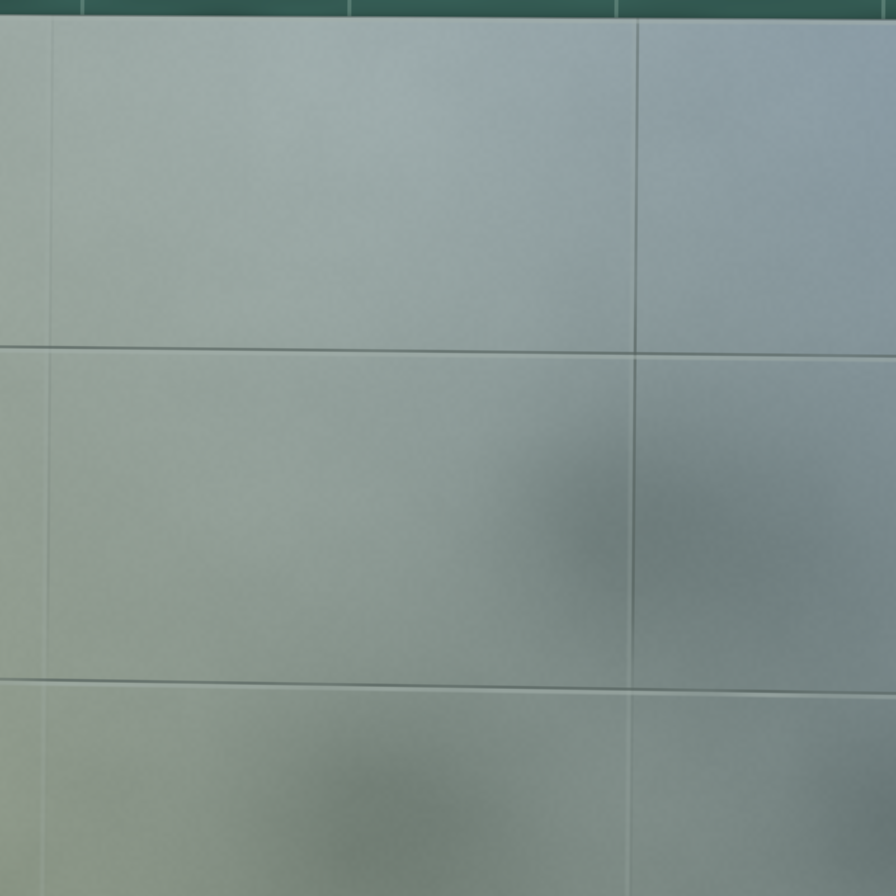
Write a Shadertoy shader that draws this texture.

```glsl
const vec2 TILE = vec2(0.653, 0.371);         // tile pitch
const vec2 TILE_ORIGIN = vec2(0.055, 0.242);  // a crossing of two joints
const float BAND_EDGE = 0.984;                // where the green border starts
const float BAND_PITCH = 0.298;
const float BAND_OFFSET = 0.088;
const float JOINT_HALF = 0.0016;              // half width of the dark joint
const float LIP_HALF = 0.0024;                // half width of the pale bevel
const float LEAN = 0.008;
const float MOTTLE = 0.014;
const float GRAIN = 0.010;

const vec3 TOP_LEFT = vec3(0.610, 0.660, 0.640);
const vec3 TOP_RIGHT = vec3(0.545, 0.615, 0.655);
const vec3 BOTTOM_LEFT = vec3(0.540, 0.585, 0.520);
const vec3 BOTTOM_RIGHT = vec3(0.465, 0.520, 0.515);
const vec3 BAND_COLOR = vec3(0.200, 0.350, 0.320);
const vec3 BAND_GROUT = vec3(0.400, 0.540, 0.500);
const vec3 JOINT_COLOR = vec3(0.340, 0.390, 0.375);
const vec3 LIP_COLOR = vec3(0.640, 0.690, 0.670);

// Soft patches of light and shade: centre, radius, brightness
const int PATCHES = 6;
const vec4 PATCH[PATCHES] = vec4[PATCHES](
    vec4(0.40, 0.86, 0.32, 0.035),
    vec4(0.67, 0.41, 0.13, -0.060),
    vec4(0.84, 0.39, 0.17, -0.060),
    vec4(0.43, 0.08, 0.15, -0.075),
    vec4(1.00, 0.08, 0.13, -0.060),
    vec4(0.28, 0.46, 0.20, 0.015));

float hash(vec2 p) {
    vec3 q = fract(p.xyx * 0.1031);
    q += dot(q, q.yzx + 33.33);
    return fract((q.x + q.y) * q.z);
}

float noise(vec2 p) {
    vec2 i = floor(p), f = fract(p);
    f = f * f * (3.0 - 2.0 * f);
    return mix(mix(hash(i), hash(i + vec2(1, 0)), f.x),
               mix(hash(i + vec2(0, 1)), hash(i + vec2(1, 1)), f.x), f.y);
}

// Soft line of the given half width around distance zero
float line(float d, float halfWidth, float blur) {
    return 1.0 - smoothstep(halfWidth - blur, halfWidth + blur, abs(d));
}

vec3 glaze(vec2 uv) {
    vec3 color = mix(mix(BOTTOM_LEFT, BOTTOM_RIGHT, uv.x),
                     mix(TOP_LEFT, TOP_RIGHT, uv.x), uv.y);
    for (int i = 0; i < PATCHES; i++) {
        vec2 d = (uv - PATCH[i].xy) / PATCH[i].z;
        color += PATCH[i].w * exp(-dot(d, d));
    }
    color += MOTTLE * (noise(uv * 9.0) + 0.5 * noise(uv * 23.0) - 0.75);
    return color + GRAIN * (noise(uv * 190.0) - 0.5);
}

void mainImage(out vec4 fragColor, in vec2 fragCoord) {
    vec2 uv = fragCoord / iResolution.xy;
    float blur = max(0.0012, 0.8 / iResolution.y);

    // Slight perspective: rows drop to the right, columns lean
    vec2 p = uv + vec2(-LEAN * (uv.y - 0.5), uv.x * mix(0.019, 0.005, uv.y));
    vec2 nearest = round((p - TILE_ORIGIN) / TILE);
    vec2 d = p - TILE_ORIGIN - nearest * TILE;

    vec3 color = glaze(uv);
    float wear = 0.6 + 0.4 * noise(vec2(uv.x * 14.0, nearest.y * 7.0));

    // Upright joints, worn away toward the left and the bottom row
    float upright = mix(0.14, 0.75, smoothstep(0.2, 0.6, uv.x));
    upright *= mix(0.2, 1.0, smoothstep(0.23, 0.36, uv.y));
    upright *= 1.0 - 0.35 * smoothstep(0.60, 0.70, uv.y);
    upright *= 0.75 + 0.25 * noise(vec2(nearest.x * 5.0, uv.y * 16.0));
    color = mix(color, LIP_COLOR, 0.22 * line(d.x + 0.004, LIP_HALF, 2.0 * blur));
    color = mix(color, JOINT_COLOR, upright * line(d.x, JOINT_HALF, blur));

    // Level joints: dark groove over a pale bevel
    color = mix(color, LIP_COLOR, 0.65 * wear * line(d.y + 0.004, LIP_HALF, 1.5 * blur));
    color = mix(color, JOINT_COLOR, 0.8 * wear * line(d.y, JOINT_HALF, blur));

    // Green border with its own narrower tiles
    float above = p.y - BAND_EDGE;
    float bandX = (fract((p.x - BAND_OFFSET) / BAND_PITCH + 0.5) - 0.5) * BAND_PITCH;
    vec3 band = BAND_COLOR * (0.94 + 0.12 * noise(uv * vec2(12.0, 60.0)));
    band = mix(band, BAND_GROUT, 0.7 * line(bandX, 0.0022, blur));
    band *= 1.0 - 0.18 * exp(-max(above, 0.0) / 0.003);
    color = mix(color, band, smoothstep(-blur, blur, above));

    fragColor = vec4(clamp(color, 0.0, 1.0), 1.0);
}
```
